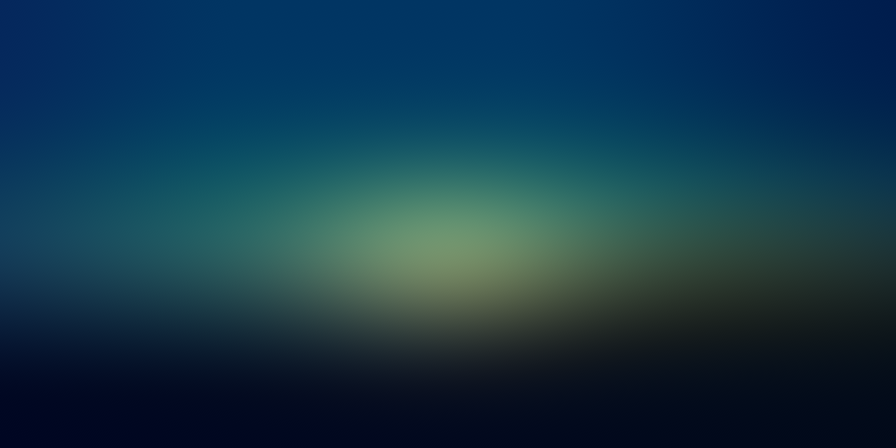
This background is drawn by a Shadertoy shader. Its source:

```glsl
// Blurred twilight horizon: blue sky, dark ground and a warm green glow between.

#define SKY_LEFT    vec3(0.020, 0.150, 0.360)
#define SKY_MIDDLE  vec3(0.004, 0.207, 0.388)
#define SKY_RIGHT   vec3(0.000, 0.110, 0.300)
#define GROUND_LEFT  vec3(0.000, 0.022, 0.135)
#define GROUND_RIGHT vec3(0.005, 0.035, 0.100)
#define GREEN_BAND  vec3(0.000, 0.220, 0.004)
#define RED_BAND    vec3(0.210, 0.000, 0.000)
#define CORE_GLOW   vec3(0.250, 0.175, 0.060)
#define HORIZON_RISE 0.13

// Soft elliptical falloff, 1 at the centre
float glow(vec2 p, vec2 centre, vec2 spread) {
    vec2 d = (p - centre) / spread;
    return exp(-0.5 * dot(d, d));
}

// Sky tint, brightest left of the middle
vec3 skyColour(float x) {
    vec3 sky = mix(SKY_LEFT, SKY_MIDDLE, smoothstep(-0.05, 0.28, x));
    return mix(sky, SKY_RIGHT, smoothstep(0.55, 1.05, x));
}

void mainImage(out vec4 fragColor, in vec2 fragCoord) {
    vec2 uv = fragCoord / iResolution.xy;

    // Ground fades into sky along a horizon that rises to the right
    float rise = HORIZON_RISE * smoothstep(0.4, 0.85, uv.x);
    float skyAmount = smoothstep(0.1, 0.5, uv.y - rise);
    vec3 ground = mix(GROUND_LEFT, GROUND_RIGHT, uv.x);
    vec3 colour = mix(ground, skyColour(uv.x), skyAmount);

    // Wide bands and a bright core of light
    colour += GREEN_BAND * glow(uv, vec2(0.55, 0.475), vec2(0.42, 0.160));
    colour += RED_BAND * glow(uv, vec2(0.58, 0.425), vec2(0.36, 0.130));
    colour += CORE_GLOW * glow(uv, vec2(0.495, 0.425), vec2(0.11, 0.135));

    // Fine grain below one colour step hides banding
    float grain = fract(52.98 * fract(dot(fragCoord, vec2(0.0671, 0.00584))));
    colour += (grain - 0.5) / 255.0;

    fragColor = vec4(clamp(colour, 0.0, 1.0), 1.0);
}
```
